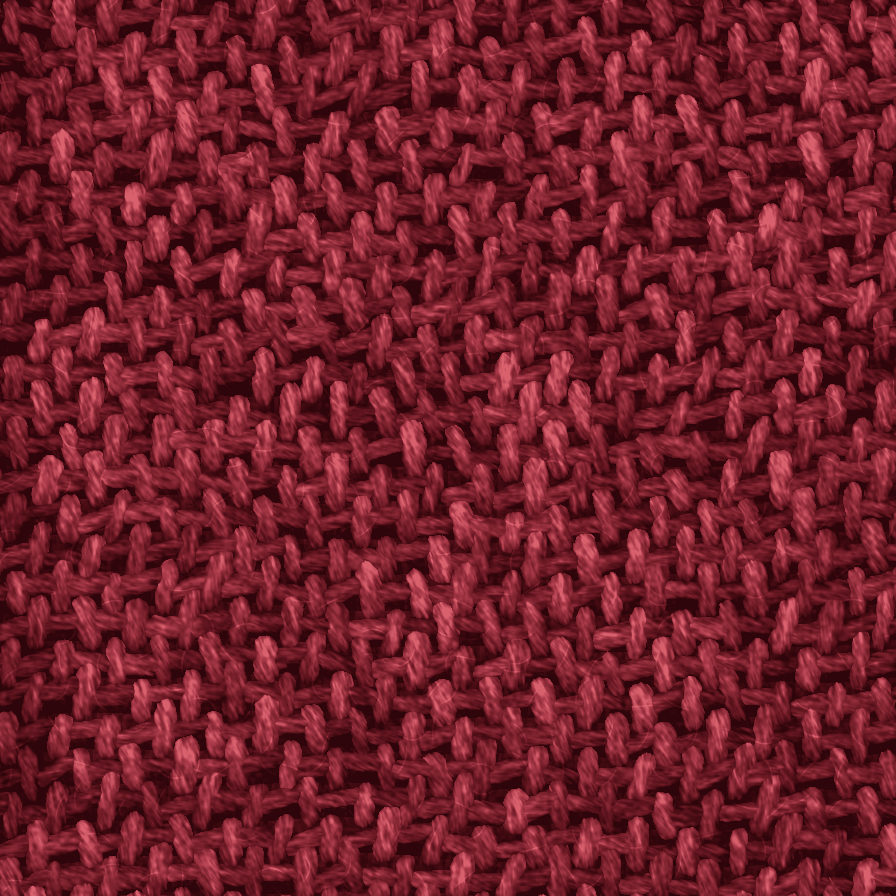
This texture is drawn by a WebGL 1 fragment shader. Its source:

```glsl
precision highp float;
// Coarse plain-weave wool cloth in crimson, with fuzzy, uneven yarns and stray fibres.

uniform vec2 u_resolution;

const vec2 YARNS = vec2(36.0, 25.0);        // warp columns, weft rows
const vec2 WARP_HALF = vec2(0.74, 0.31);    // half length, half width in row pitches
const vec2 WEFT_HALF = vec2(0.78, 0.27);
const float JITTER = 0.32;                  // displacement of each crossing
const float TILT = 0.55;                    // random turn of each crossing
const float WEFT_SLOPE = 0.16;
const float BEND = 0.0055;                  // waviness of the cloth
const float FIBRE_CONTRAST = 0.52;
const float GRAIN_CONTRAST = 0.20;
const float HAIR_CELLS = 26.0;
const float HAIR_WIDTH = 0.0015;

const vec3 GAP = vec3(0.18, 0.02, 0.04);
const vec3 SHADE = vec3(0.29, 0.05, 0.08);
const vec3 WINE = vec3(0.40, 0.09, 0.13);
const vec3 CRIMSON = vec3(0.52, 0.15, 0.20);
const vec3 ROSE = vec3(0.67, 0.23, 0.29);
const vec3 PINK = vec3(0.85, 0.38, 0.43);

float hash(vec2 p) {
  vec3 q = fract(vec3(p.xyx) * 0.1031);
  q += dot(q, q.yzx + 33.33);
  return fract((q.x + q.y) * q.z);
}

vec2 hash2(vec2 p) {
  return vec2(hash(p), hash(p + 57.3));
}

float noise(vec2 p) {
  vec2 i = floor(p), f = fract(p);
  f = f * f * (3.0 - 2.0 * f);
  return mix(mix(hash(i), hash(i + vec2(1.0, 0.0)), f.x),
             mix(hash(i + vec2(0.0, 1.0)), hash(i + 1.0), f.x), f.y);
}

vec2 rotate(vec2 p, float a) {
  float c = cos(a), s = sin(a);
  return vec2(c * p.x + s * p.y, c * p.y - s * p.x);
}

// Layered sines that pull the yarns out of line.
vec2 bendCloth(vec2 p) {
  vec2 slow = sin(p.yx * vec2(9.0, 7.0) + p * 4.0 + vec2(0.4, 2.1));
  vec2 quick = sin(p.yx * vec2(31.0, 25.0) + p * 13.0 + vec2(1.7, 0.2));
  return p + BEND * (slow + 0.5 * quick);
}

// Tone of the topmost yarn: each cell carries one raised warp or weft float.
float weaveTone(vec2 p) {
  vec2 g = p * YARNS;
  float top = 0.0;
  float tone = 0.06 + 0.24 * noise(p * 110.0);
  for (int j = -1; j <= 1; j++) {
    for (int i = -2; i <= 2; i++) {
      vec2 cell = floor(g) + vec2(float(i), float(j));
      vec2 place = hash2(cell + 11.0), look = hash2(cell + 83.0);
      vec2 d = (g - cell - 0.5 - JITTER * (place - 0.5)) * YARNS.y / YARNS;
      float warp = 1.0 - mod(cell.x + cell.y, 2.0);
      float turn = TILT * (look.x - 0.5);
      vec2 q = warp > 0.5 ? rotate(d, turn).yx : rotate(d, turn + WEFT_SLOPE);
      vec2 size = mix(WEFT_HALF, WARP_HALF, warp) * (0.82 + 0.4 * vec2(place.y, look.y));

      // Fibres twist round the yarn and roughen its outline.
      vec2 twisted = vec2(q.x, q.y + 0.38 * q.x);
      float fibre = 0.6 * noise(twisted * vec2(3.0, 9.0) + look * 90.0)
                  + 0.4 * noise(twisted * vec2(6.0, 19.0) + place * 70.0);
      vec2 e = q / size;
      float body = 1.0 - e.y * e.y - e.x * e.x * e.x * e.x + 0.5 * (fibre - 0.5);
      float height = sqrt(max(body, 0.0)) * (0.78 + 0.18 * warp + 0.2 * look.y);

      float lit = 0.08 + 0.5 * height + 0.11 * warp + 0.22 * (d.y - 0.6 * d.x);
      lit += 0.26 * (place.x - 0.5) + FIBRE_CONTRAST * (fibre - 0.5);
      lit += 0.05 * sin(24.0 * twisted.y - 7.0 * q.x);
      tone = mix(tone, lit, smoothstep(-0.05, 0.12, height - top));
      top = max(top, height);
    }
  }
  return tone;
}

// Short curved hairs scattered over the surface.
float strayHairs(vec2 p) {
  vec2 g = p * HAIR_CELLS;
  float cover = 0.0;
  for (int j = -1; j <= 1; j++) {
    for (int i = -1; i <= 1; i++) {
      vec2 cell = floor(g) + vec2(float(i), float(j));
      vec2 h = hash2(cell + 191.0);
      vec2 q = rotate(g - cell - h, 6.283 * hash(cell + 307.0));
      q.y += (h.x - 0.5) * 2.4 * q.x * q.x;
      float along = 1.0 - smoothstep(0.2, 0.5, abs(q.x));
      float line = 1.0 - smoothstep(0.2, 1.0, abs(q.y) / (HAIR_WIDTH * HAIR_CELLS));
      cover = max(cover, along * line * step(0.35, h.y));
    }
  }
  return cover;
}

vec3 woolColour(float tone) {
  float t = clamp(tone, 0.0, 1.0) * 5.0;
  vec3 c = mix(GAP, SHADE, clamp(t, 0.0, 1.0));
  c = mix(c, WINE, clamp(t - 1.0, 0.0, 1.0));
  c = mix(c, CRIMSON, clamp(t - 2.0, 0.0, 1.0));
  c = mix(c, ROSE, clamp(t - 3.0, 0.0, 1.0));
  return mix(c, PINK, clamp(t - 4.0, 0.0, 1.0));
}

void main() {
  vec2 uv = gl_FragCoord.xy / u_resolution;
  float tone = weaveTone(bendCloth(uv));
  tone += GRAIN_CONTRAST * (noise(uv * 230.0) - 0.5);
  tone += 0.16 * strayHairs(uv);

  // Broad wear, with light falling off at the left and lower right.
  tone += 0.12 * (noise(uv * 7.0 + 4.0) - 0.5);
  tone -= 0.16 * (1.0 - smoothstep(0.0, 0.1, uv.x));
  tone -= 0.06 * smoothstep(0.3, 1.0, uv.x * (1.0 - uv.y) + 0.3 * uv.x);
  gl_FragColor = vec4(woolColour(tone), 1.0);
}
```
